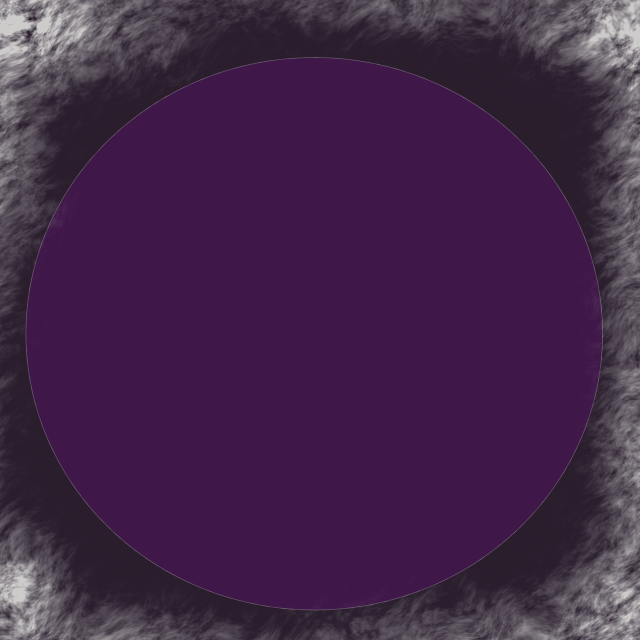
Write a WebGL 2 fragment shader that draws this background.

```glsl
#version 300 es
precision highp float;
// A flat violet ellipse with a hairline rim on a dark plum ground, framed by
// chalky grey wear. The wear is a sum of soft patches along the borders,
// broken up by warped, slanted strokes of gradient noise.

#define DISC_CENTER vec2(0.491, 0.4785)
#define DISC_RADII vec2(0.4505, 0.4316)
#define RIM_WIDTH 0.0011
#define RIM_STRENGTH 0.55
#define STROKE_SCALE vec2(26.0, 52.0)
#define STROKE_ANGLE 0.65
#define ROUGHNESS 1.15
#define BORDER_HAZE 0.11

uniform vec2 u_resolution;
out vec4 outColor;

const vec3 PLUM = vec3(0.165, 0.118, 0.178);
const vec3 VIOLET = vec3(0.247, 0.09, 0.286);
const vec3 CHALK = vec3(0.86, 0.86, 0.85);

const int PATCHES = 12;

// Wear patches: center in xy, radii in zw
const vec4 PATCH_SHAPE[PATCHES] = vec4[](
    vec4(0.04, 0.96, 0.08, 0.07), vec4(0.14, 0.95, 0.15, 0.075),
    vec4(0.00, 0.80, 0.07, 0.19), vec4(0.97, 0.96, 0.08, 0.07),
    vec4(0.87, 0.94, 0.07, 0.05), vec4(1.00, 0.75, 0.06, 0.22),
    vec4(1.00, 0.25, 0.07, 0.25), vec4(0.96, 0.05, 0.09, 0.07),
    vec4(0.03, 0.07, 0.065, 0.08), vec4(0.78, 0.00, 0.24, 0.07),
    vec4(0.18, 0.00, 0.14, 0.06), vec4(0.65, 1.00, 0.20, 0.06));

const float PATCH_STRENGTH[PATCHES] = float[](
    0.48, 0.30, 0.32, 0.52, 0.18, 0.34, 0.30, 0.34, 0.58, 0.22, 0.22, 0.19);

vec2 hashGradient(vec2 cell) {
    vec3 h = fract(cell.xyx * vec3(0.1031, 0.1030, 0.0973));
    h += dot(h, h.yzx + 33.33);
    return fract((h.xx + h.yz) * h.zy) * 2.0 - 1.0;
}

float gradientNoise(vec2 p) {
    vec2 cell = floor(p);
    vec2 f = fract(p);
    vec2 blend = f * f * f * (f * (f * 6.0 - 15.0) + 10.0);
    float a = dot(hashGradient(cell), f);
    float b = dot(hashGradient(cell + vec2(1, 0)), f - vec2(1, 0));
    float c = dot(hashGradient(cell + vec2(0, 1)), f - vec2(0, 1));
    float d = dot(hashGradient(cell + vec2(1, 1)), f - vec2(1, 1));
    return mix(mix(a, b, blend.x), mix(c, d, blend.x), blend.y);
}

mat2 rotation(float angle) {
    float c = cos(angle), s = sin(angle);
    return mat2(c, -s, s, c);
}

// Layered slanted strokes, roughly -1 to 1
float strokes(vec2 p) {
    vec2 warp = vec2(gradientNoise(p * 11.0), gradientNoise(p * 11.0 + 40.0));
    vec2 q = rotation(STROKE_ANGLE) * (p + 0.035 * warp) * STROKE_SCALE + 70.0;
    float sum = 0.0, weight = 1.0;
    for (int i = 0; i < 4; i++) {
        sum += weight * gradientNoise(q);
        q = rotation(0.35) * q * 1.9 + 17.0;
        weight *= 0.75;
    }
    return sum;
}

float softPatch(vec2 p, vec4 shape) {
    vec2 q = (p - shape.xy) / shape.zw;
    return exp(-dot(q, q));
}

float wearDensity(vec2 p) {
    vec2 border = min(p, 1.0 - p);
    float density = BORDER_HAZE * exp(-min(border.x, border.y) / 0.035);
    for (int i = 0; i < PATCHES; i++)
        density += PATCH_STRENGTH[i] * softPatch(p, PATCH_SHAPE[i]);
    // Small smear touching the left side of the disc
    return density + 0.12 * softPatch(p, vec4(0.095, 0.665, 0.025, 0.03));
}

// Approximate signed distance to an ellipse
float ellipseDistance(vec2 p, vec2 radii) {
    float k = length(p / radii);
    return k * (k - 1.0) / max(length(p / (radii * radii)), 0.0001);
}

void main() {
    vec2 p = gl_FragCoord.xy / u_resolution;
    float pixel = 1.0 / min(u_resolution.x, u_resolution.y);

    // Ground and disc
    float dist = ellipseDistance(p - DISC_CENTER, DISC_RADII);
    float inside = 1.0 - smoothstep(-0.5 * pixel, 0.5 * pixel, dist);
    vec3 color = mix(PLUM, VIOLET, inside);

    // Chalky wear with ragged fringes, mostly held outside the disc
    float grain = strokes(p);
    float clumps = gradientNoise(p * 14.0 + 9.0);
    float density = wearDensity(p);
    float cover = density * (1.0 + ROUGHNESS * grain + 0.5 * clumps);
    cover *= smoothstep(0.02, 0.2, density + 0.12 * grain);
    color = mix(color, CHALK, clamp(cover, 0.0, 0.92) * mix(1.0, 0.5, inside));

    // Hairline rim, slightly uneven along its length
    float rim = clamp((0.5 * RIM_WIDTH + 0.5 * pixel - abs(dist)) / pixel, 0.0, 1.0);
    rim *= min(RIM_WIDTH / pixel, 1.0) * (0.8 + 0.5 * gradientNoise(p * 90.0));
    color = mix(color, CHALK, RIM_STRENGTH * rim);

    outColor = vec4(color, 1.0);
}
```
